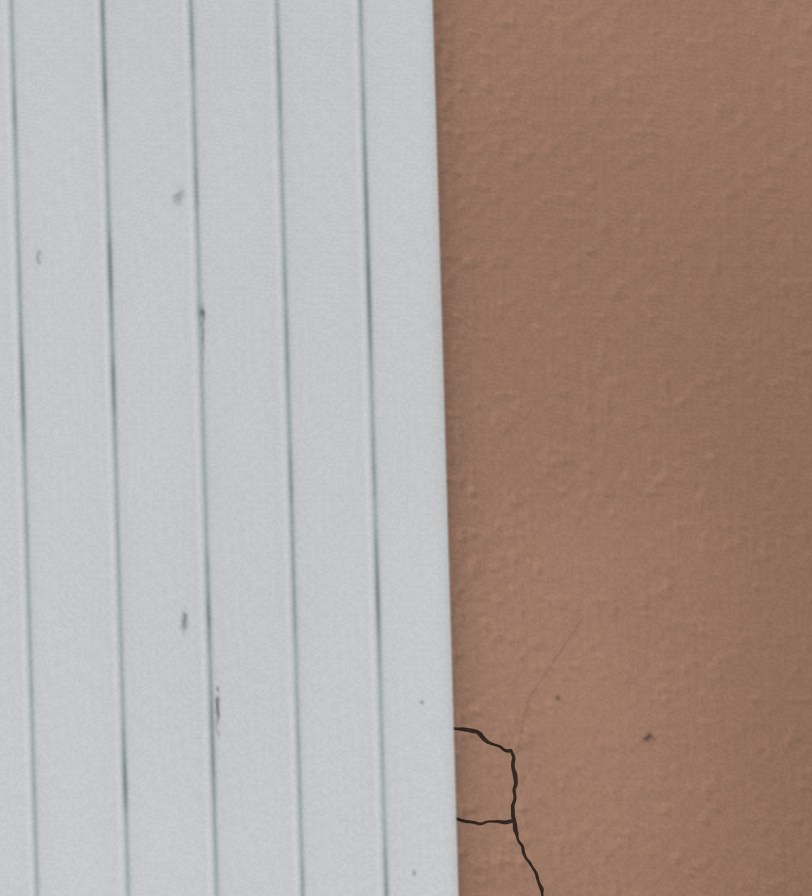
This texture is drawn by a Shadertoy shader. Its source:

```glsl
float hash(vec2 p) {
    return fract(sin(dot(p, vec2(127.1, 311.7))) * 43758.545);
}

float noise(vec2 p) {
    vec2 cell = floor(p), f = fract(p);
    f = f * f * (3.0 - 2.0 * f);
    return mix(mix(hash(cell), hash(cell + vec2(1, 0)), f.x),
               mix(hash(cell + vec2(0, 1)), hash(cell + vec2(1, 1)), f.x), f.y);
}

float fbm(vec2 p) {
    float sum = 0.0, amp = 0.5;
    for (int i = 0; i < 4; i++) {
        sum += amp * noise(p);
        p = mat2(1.6, 1.2, -1.2, 1.6) * p + 7.3;
        amp *= 0.5;
    }
    return sum;
}

float segment(vec2 p, vec2 a, vec2 b) {
    vec2 ab = b - a;
    return length(p - a - ab * clamp(dot(p - a, ab) / dot(ab, ab), 0.0, 1.0));
}

// Soft elliptical stain with a ragged outline
float stain(vec2 p, vec2 centre, vec2 size) {
    vec2 q = (p - centre) / size;
    q += 0.9 * (vec2(noise(p * 160.0), noise(p * 160.0 + 31.0)) - 0.5);
    return exp(-dot(q, q) * 1.5);
}

// Raised plaster grains, sparse above a rough base
float plasterHeight(vec2 p) {
    float grains = smoothstep(0.5, 0.8, fbm(p * vec2(70.0, 82.0)));
    return 0.55 * fbm(p * 95.0) + 0.5 * grains;
}

float crackDistance(vec2 p) {
    vec2 path[9] = vec2[9](vec2(0.505, 0.187), vec2(0.531, 0.183), vec2(0.544, 0.172),
        vec2(0.572, 0.161), vec2(0.5755, 0.125), vec2(0.573, 0.082),
        vec2(0.583, 0.052), vec2(0.599, 0.023), vec2(0.609, -0.01));
    p += 0.004 * (vec2(noise(p * 110.0), noise(p * 110.0 + 19.0)) - 0.5);
    float d = 1.0;
    for (int i = 0; i < 8; i++) d = min(d, segment(p, path[i], path[i + 1]));
    d = min(d, segment(p, vec2(0.508, 0.087), vec2(0.527, 0.081)));
    return min(d, segment(p, vec2(0.527, 0.081), vec2(0.573, 0.083)));
}

vec3 plasterWall(vec2 p, float fromEdge, float pixel) {
    // Broad light, with a paler patch low down and a darker right side
    float light = 0.52 + 0.35 * (fbm(p * 5.0) - 0.47);
    light += 0.40 * exp(-dot((p - vec2(0.62, 0.19)) * vec2(4.5, 3.5), (p - vec2(0.62, 0.19)) * vec2(4.5, 3.5)));
    light += 0.20 * smoothstep(0.65, 1.0, p.y);
    light -= 0.30 * smoothstep(0.68, 0.92, p.x + 0.12 * p.y) * (1.0 - smoothstep(0.45, 0.85, p.y));
    vec3 color = mix(vec3(0.53, 0.405, 0.34), vec3(0.635, 0.49, 0.415), clamp(light, 0.0, 1.0));

    // Relief lit from the upper left
    vec2 toLight = vec2(-0.0022, 0.0028);
    float relief = plasterHeight(p - toLight) - plasterHeight(p + toLight);
    float rough = mix(0.16, 0.10, smoothstep(0.0, 0.12, fromEdge));
    color *= 1.0 + rough * clamp(relief, -0.9, 0.9);

    // Shade cast beside the panel
    color *= 1.0 - 0.17 * exp(-max(fromEdge, 0.0) / 0.017);

    // Pits
    color *= 1.0 - 0.38 * stain(p, vec2(0.724, 0.176), vec2(0.006, 0.006));
    color *= 1.0 - 0.28 * stain(p, vec2(0.622, 0.221), vec2(0.004, 0.004));

    // Cracks and a hairline running upward
    float width = 0.0011 + 0.001 * noise(p * 60.0);
    float d = crackDistance(p);
    color *= 1.0 - 0.68 * (1.0 - smoothstep(width - pixel * 0.5, width + pixel, d));
    float hairline = segment(p, vec2(0.577, 0.16), vec2(0.59, 0.22));
    hairline = min(hairline, segment(p, vec2(0.59, 0.22), vec2(0.65, 0.31)));
    return color * (1.0 - 0.08 * exp(-hairline / 0.0018));
}

vec3 paintedPanel(vec2 p, float slanted, float fromEdge) {
    vec3 color = mix(vec3(0.785, 0.79, 0.795), vec3(0.755, 0.765, 0.77), fbm(p * vec2(6.0, 3.0)));
    color *= 1.0 + 0.012 * (0.5 - p.y);

    // Grooves, tighter toward the right, with uneven dirt
    for (int i = 0; i < 5; i++) {
        float n = float(i);
        float d = slanted - (0.0417 + 0.103 * n - 0.0014 * n * n);
        float dirt = smoothstep(0.35, 0.8, fbm(vec2(n * 9.7, p.y * 9.0)));
        dirt += 0.7 * step(3.5, n) * exp(-pow((p.y - 0.73) / 0.12, 2.0));
        float line = exp(-pow(d / 0.0030, 2.0));
        color -= line * (vec3(0.12, 0.085, 0.085) + 0.13 * dirt);
        color += 0.025 * exp(-pow((d + 0.0075) / 0.003, 2.0));
        color -= 0.022 * exp(-abs(d) / 0.009);
    }

    // Scuffs and chips
    float marks = 0.9 * stain(p, vec2(0.225, 0.651), vec2(0.004, 0.011));
    marks += 0.4 * stain(p, vec2(0.227, 0.625), vec2(0.002, 0.025));
    marks += 0.9 * stain(p, vec2(0.243, 0.208), vec2(0.003, 0.023));
    marks += 0.7 * stain(p, vec2(0.206, 0.307), vec2(0.004, 0.012));
    marks += 0.5 * stain(p, vec2(0.200, 0.781), vec2(0.006, 0.009));
    marks += 0.4 * stain(p, vec2(0.043, 0.714), vec2(0.004, 0.009));
    marks += 0.5 * stain(p, vec2(0.471, 0.216), vec2(0.003, 0.004));
    marks += 0.5 * stain(p, vec2(0.462, 0.025), vec2(0.003, 0.004));
    color -= 0.30 * marks;

    // Rounded rim
    return color - 0.07 * exp(fromEdge / 0.005);
}

void mainImage(out vec4 fragColor, in vec2 fragCoord) {
    float pixel = 1.0 / iResolution.y;
    vec2 p = fragCoord * pixel;
    float slanted = p.x + 0.029 * p.y;
    float fromEdge = slanted - 0.512;

    vec3 panel = paintedPanel(p, slanted, min(fromEdge, 0.0));
    vec3 wall = plasterWall(p, fromEdge, pixel);
    float blur = max(0.0022, pixel);
    vec3 color = mix(panel, wall, smoothstep(-blur, blur, fromEdge));

    // Fine grain
    color += 0.035 * (noise(p * 420.0) - 0.5);
    fragColor = vec4(clamp(color, 0.0, 1.0), 1.0);
}
```
